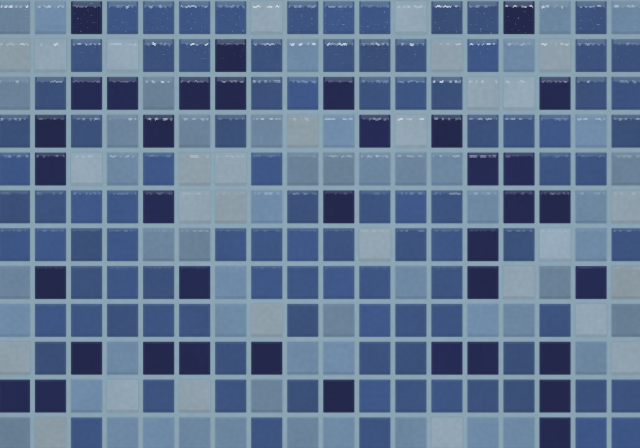
A WebGL 2 fragment shader for this pattern:

```glsl
#version 300 es
precision highp float;
// Glazed blue mosaic tiles in pale grout, with ragged window glints on their upper edges.

#define GRID vec2(17.76, 11.84)       // tiles across and down
#define GRID_SHIFT vec2(0.098, 0.033) // part of a tile cut off at left and top
#define GROUT_WIDTH 0.0112            // in canvas heights
#define CORNER 0.0025
#define SEED 11.0
#define SHARE_DARK 0.18
#define SHARE_BLUE 0.64               // cumulative shares
#define SHARE_MID 0.88
#define TONE_VARIATION 0.07
#define GLINT 0.85

uniform vec2 u_resolution;
out vec4 fragColor;

const vec3 GROUT = vec3(0.55, 0.65, 0.71);
const vec3 PALE  = vec3(0.57, 0.64, 0.69);
const vec3 MID   = vec3(0.43, 0.53, 0.63);
const vec3 BLUE  = vec3(0.24, 0.33, 0.50);
const vec3 DARK  = vec3(0.145, 0.165, 0.31);
const vec3 SHINE = vec3(0.92, 0.93, 0.95);

float hash(vec2 p) {
    vec3 q = fract(vec3(p.xyx) * 0.1031);
    q += dot(q, q.yzx + 33.33);
    return fract((q.x + q.y) * q.z);
}

vec2 gradient(vec2 cell) {
    float angle = 6.2832 * hash(cell + 57.0);
    return vec2(cos(angle), sin(angle));
}

// Gradient noise, roughly -0.7 to 0.7
float noise(vec2 p) {
    vec2 i = floor(p), f = fract(p);
    vec2 u = f * f * f * (f * (f * 6.0 - 15.0) + 10.0);
    vec2 e = vec2(1.0, 0.0);
    float low  = mix(dot(gradient(i), f), dot(gradient(i + e), f - e), u.x);
    float high = mix(dot(gradient(i + e.yx), f - e.yx), dot(gradient(i + 1.0), f - 1.0), u.x);
    return mix(low, high, u.y);
}

float roundedBox(vec2 p, vec2 halfSize, float radius) {
    vec2 q = abs(p) - halfSize + radius;
    return length(max(q, 0.0)) + min(max(q.x, q.y), 0.0) - radius;
}

vec3 tileColour(vec2 id) {
    float pick = hash(id + SEED);
    vec3 colour = pick < SHARE_DARK ? DARK : pick < SHARE_BLUE ? BLUE : pick < SHARE_MID ? MID : PALE;
    float tone = hash(id + SEED + 91.0) - 0.5;
    return colour * (1.0 + TONE_VARIATION * tone * vec3(1.0, 1.4, 2.0));
}

void main() {
    vec2 uv = gl_FragCoord.xy / u_resolution;
    uv.y = 1.0 - uv.y; // rows run downwards
    float aspect = u_resolution.x / u_resolution.y;
    vec2 pos = vec2(uv.x * aspect, uv.y);
    float soft = max(0.0014, 0.75 / u_resolution.y);

    // Tile grid
    vec2 grid = uv * GRID + GRID_SHIFT;
    vec2 id = floor(grid);
    vec2 cell = vec2(aspect, 1.0) / GRID;
    vec2 p = (fract(grid) - 0.5) * cell;
    vec2 halfSize = 0.5 * (cell - GROUT_WIDTH);
    float dist = roundedBox(p, halfSize, CORNER);
    float inside = 1.0 - smoothstep(-soft, soft, dist);

    // Glaze: faint mottling, soft rim and a shaded lower bevel
    vec3 tile = tileColour(id);
    tile *= 1.0 + 0.035 * noise(pos * 90.0) + 0.03 * noise(pos * 14.0);
    tile = mix(tile, GROUT, 0.10 * smoothstep(-0.006, 0.0, dist));
    float fromBottom = halfSize.y - p.y;
    tile *= 1.0 - 0.07 * (1.0 - smoothstep(0.004, 0.008, fromBottom));

    // Reflected light: a band above a ragged line, fading down the wall
    float gloss = 1.0 - smoothstep(0.0, 0.75, uv.y);
    float fromTop = p.y + halfSize.y;
    vec2 ragged = vec2(pos.x * 150.0, id.y * 7.3 + hash(id) * 5.0);
    float wobble = noise(ragged) + 0.5 * noise(ragged * 2.3);
    float depth = mix(0.004, 0.012, gloss) + 0.0035 * gloss * wobble;
    float sides = 1.0 - smoothstep(-0.004, 0.001, abs(p.x) - halfSize.x + 0.002);
    float band = (1.0 - smoothstep(depth - soft, depth + soft, fromTop)) * sides;
    tile = mix(tile, GROUT, band * mix(0.08, 0.38, gloss));

    // Broken bright line along the edge of the band
    float width = 0.0012 + 0.0012 * hash(id + 23.0);
    float line = 1.0 - smoothstep(width, width + soft, abs(fromTop - depth));
    float broken = smoothstep(-0.25, 0.35, noise(ragged * 0.7 + 40.0));
    float power = gloss * mix(0.25, 1.0, hash(id + 71.0));
    tile = mix(tile, SHINE, GLINT * line * broken * power * sides);

    // Scattered sparkle on the highest tiles
    float speck = smoothstep(0.32, 0.6, noise(pos * vec2(130.0, 210.0)));
    float upper = 1.0 - smoothstep(0.05, 0.2, uv.y);
    tile = mix(tile, GROUT, 0.45 * speck * upper * sides);

    // Grout, slightly uneven, with a soft shadow against each tile
    vec3 grout = GROUT * (1.0 + 0.025 * noise(pos * 60.0));
    grout *= 0.95 + 0.05 * smoothstep(0.0, 0.004, dist);

    vec3 colour = mix(grout, tile, inside);
    colour *= 1.0 - 0.05 * dot(uv - 0.5, uv - 0.5);
    fragColor = vec4(colour, 1.0);
}
```
